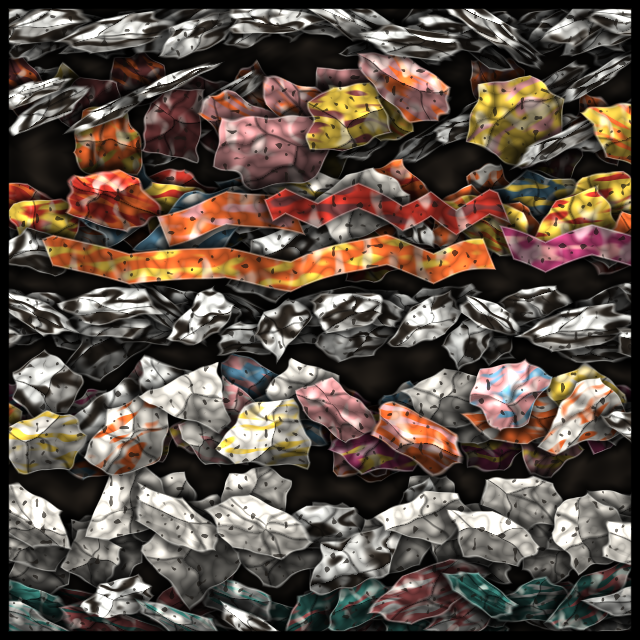
Reproduce this texture procedurally as a WebGL 1 fragment shader.

```glsl
precision highp float;
// Seven stacked rows of crushed sheet metal: chrome, cream and painted scraps.
// Jittered polygons in four layers are split into tilted facets and shaded
// as chrome or worn paint; long bent ribbons lie on top.
uniform vec2 u_resolution;

const vec3 SHADOW = vec3(0.1, 0.085, 0.07);
const vec3 STEEL = vec3(0.9, 0.9, 0.88);
const vec3 CREAM = vec3(0.86, 0.84, 0.8);
const vec3 ORANGE = vec3(0.9, 0.4, 0.18);
const vec3 YELLOW = vec3(0.9, 0.76, 0.28);
const vec3 RED = vec3(0.7, 0.19, 0.15);
const vec3 MAROON = vec3(0.4, 0.2, 0.2);
const vec3 PINK = vec3(0.88, 0.6, 0.6);
const vec3 MAGENTA = vec3(0.65, 0.22, 0.4);
const vec3 BLUE = vec3(0.4, 0.62, 0.74);
const vec3 TEAL = vec3(0.18, 0.4, 0.37);

float hash(vec2 p) {
  vec3 q = fract(p.xyx * 0.1031);
  q += dot(q, q.yzx + 33.33);
  return fract((q.x + q.y) * q.z);
}

vec2 direction(float a) { return vec2(cos(a), sin(a)); }

float slope(vec2 cell, vec2 f) { return dot(direction(6.283 * hash(cell)), f); }

// Gradient noise.
float noise(vec2 p) {
  vec2 i = floor(p), f = fract(p), e = vec2(1, 0);
  vec2 u = f * f * (3.0 - 2.0 * f);
  return mix(mix(slope(i, f), slope(i + e, f - e), u.x),
    mix(slope(i + e.yx, f - e.yx), slope(i + 1.0, f - 1.0), u.x), u.y);
}

// Distance to an irregular six-sided plate.
float plate(vec2 p, float seed) {
  float d = -9.0;
  for (int k = 0; k < 6; k++) {
    float h = hash(vec2(seed, float(k) * 3.7));
    d = max(d, dot(p, direction(float(k) * 1.047 + h * 0.7)) - 0.6 - 0.4 * h);
  }
  return d;
}

// Tilt of the topmost facet in xy, distance to its crease in z.
vec3 facets(vec2 p, float seed) {
  float best = -9.0, second = -9.0;
  vec2 tilt = vec2(0);
  for (int k = 0; k < 8; k++) {
    float h = hash(vec2(seed + 5.3, float(k) * 2.9));
    vec2 n = direction(float(k) * 0.8 + h * 2.0) * (0.35 + 0.65 * fract(h * 7.0));
    float height = dot(p, n) + 0.45 * fract(h * 13.0);
    second = max(second, min(best, height));
    if (height > best) { best = height; tilt = n; }
  }
  return vec3(tilt, best - second);
}

vec3 pick(float h, vec3 a, vec3 b, vec3 c, vec3 d) {
  return h < 0.25 ? a : h < 0.5 ? b : h < 0.75 ? c : d;
}

vec3 rowPaint(float row, float h) {
  if (row < 0.5) return pick(h, TEAL, TEAL * 0.6, STEEL * 0.5, MAROON);
  if (row < 1.5) return CREAM * (0.9 + 0.16 * h);
  if (row < 2.5) return pick(h, PINK, CREAM, h < 0.62 ? YELLOW : MAGENTA, h < 0.87 ? BLUE : ORANGE);
  if (row < 4.5) return pick(h, ORANGE, YELLOW, RED, h < 0.87 ? CREAM : BLUE * 0.6);
  return pick(h, ORANGE, MAROON, YELLOW * 0.8, PINK * 0.8);
}

// Row centre, half height and share of bare metal, from the bottom up.
vec3 rowShape(float row) {
  if (row < 0.5) return vec3(0.045, 0.055, 0.25);
  if (row < 1.5) return vec3(0.17, 0.08, 0.12);
  if (row < 2.5) return vec3(0.345, 0.085, 0.2);
  if (row < 3.5) return vec3(0.495, 0.06, 1);
  if (row < 4.5) return vec3(0.645, 0.08, 0.15);
  if (row < 5.5) return vec3(0.825, 0.095, 0.4);
  return vec3(0.955, 0.05, 1);
}

vec3 chrome(vec2 p, vec2 tilt, float light, float seed) {
  float band = sin(dot(p, tilt) * 8.0 + 6.0 * noise(p * 2.0 + seed) + seed);
  return mix(SHADOW * 1.5, STEEL, smoothstep(-1.0, 0.6, band) * (0.5 + 0.6 * light));
}

vec3 paint(vec2 p, vec3 base, vec3 accent, float light, float seed) {
  vec3 col = mix(base, accent, smoothstep(0.0, 0.25, noise(p * vec2(1.8, 5.0) + seed)));
  col = mix(col, CREAM, 0.6 * smoothstep(0.05, 0.35, noise(p * vec2(4.0, 2.0) - seed)));
  return col * (0.35 + 0.75 * light);
}

// Lays a crinkled, chipped surface with contact shadow and pale rim.
vec3 lay(vec3 under, vec3 top, vec2 uv, float d, float px) {
  under *= mix(0.4, 1.0, smoothstep(0.0, 0.018, d));
  top *= 0.83 + 1.2 * abs(noise(uv * 42.0));
  top = mix(top, SHADOW, 0.7 * smoothstep(0.3, 0.45, noise(uv * 95.0)));
  top = mix(top, STEEL, 0.4 * smoothstep(-0.003, -0.001, d));
  return mix(under, top, 1.0 - smoothstep(-px, px, d));
}

vec3 scrap(vec3 col, vec2 uv, float row, float layer, float cell, float width, float px) {
  vec3 shape = rowShape(row);
  float seed = 100.0 * hash(vec2(cell + 17.0 * layer, row * 7.0 + 3.0));
  vec4 h = fract(seed * vec4(1.37, 2.71, 5.19, 7.43));
  bool metal = h.z < shape.z;
  vec2 q = uv - vec2((cell + 0.3 + 0.4 * h.x) * width, shape.x + (h.w - 0.5) * shape.y * 1.2);
  vec2 size = vec2(width, shape.y * (metal ? 0.8 : 0.95)) * (0.5 + 0.35 * h.yx);
  float angle = (h.x - 0.5) * 1.3;
  if (metal && row == 5.0) { angle = 0.3 + 0.3 * h.y; size.y *= 0.4; }
  vec2 axis = direction(angle);
  vec2 p = vec2(dot(q, axis), dot(q, vec2(-axis.y, axis.x))) / size;
  if (length(p) > 2.2) return col;
  p += 0.18 * vec2(noise(p * 2.2 + seed), noise(p * 2.2 - seed));
  float d = plate(p, seed) * min(size.x, size.y);
  if (d > 0.02) return col;
  vec3 fold = facets(p, seed);
  float light = clamp(0.65 + dot(fold.xy, vec2(-0.3, 0.5)) + 0.4 * noise(p * 4.0), 0.0, 1.1);
  vec3 top = metal ? chrome(p, fold.xy, light, seed)
    : paint(p, rowPaint(row, h.y), rowPaint(row, h.x), light, seed);
  top *= 0.55 + 0.45 * smoothstep(0.0, 0.05, fold.z);
  top *= (0.6 + 0.16 * layer) * mix(0.4, 1.0, smoothstep(-1.3, -0.3, (uv.y - shape.x) / shape.y));
  return lay(col, top, uv, d, px);
}

// Bent strip: span holds start, end, height and half thickness.
vec3 ribbon(vec3 col, vec2 uv, vec4 span, float bends, vec3 base, vec3 accent, float px) {
  float phase = uv.x * bends + 4.0 * noise(vec2(uv.x * 7.0, bends + 0.5));
  float y = uv.y - span.z - 0.009 * asin(sin(phase)) - 0.03 * noise(vec2(uv.x * 5.0, bends + 3.5));
  float slant = uv.x + 0.4 * (uv.y - span.z);
  float d = max(abs(y) - span.w, max(span.x - slant, slant - span.y));
  vec3 top = paint(uv * 12.0, base, accent, 0.65 + 0.35 * cos(phase), bends);
  return lay(col, top, uv, d * 0.85, px);
}

void main() {
  vec2 uv = gl_FragCoord.xy / u_resolution;
  float px = 1.0 / min(u_resolution.x, u_resolution.y);
  vec3 col = SHADOW * (1.0 + noise(uv * 25.0));
  // Scraps, back layer to front.
  for (int l = 0; l < 4; l++) {
    float layer = float(l), width = 0.09 + 0.01 * layer;
    for (int r = 0; r < 7; r++) {
      vec3 shape = rowShape(float(r));
      if (abs(uv.y - shape.x) > shape.y + 0.1) continue;
      for (int i = -1; i < 2; i++)
        col = scrap(col, uv, float(r), layer, floor(uv.x / width) + float(i), width, px);
    }
  }
  // Ribbons across the warm row.
  col = ribbon(col, uv, vec4(0.25, 0.47, 0.65, 0.026), 17.0, ORANGE, PINK, px);
  col = ribbon(col, uv, vec4(0.42, 0.79, 0.67, 0.02), 60.0, RED, MAROON, px);
  col = ribbon(col, uv, vec4(0.08, 0.77, 0.59, 0.024), 24.0, ORANGE, YELLOW, px);
  col = ribbon(col, uv, vec4(0.8, 1.1, 0.6, 0.024), 37.0, MAGENTA, PINK, px);
  // Black frame.
  vec2 inset = min(uv, 1.0 - uv);
  col *= smoothstep(0.014 - px, 0.014 + px, min(inset.x, inset.y));
  gl_FragColor = vec4(col, 1);
}
```
